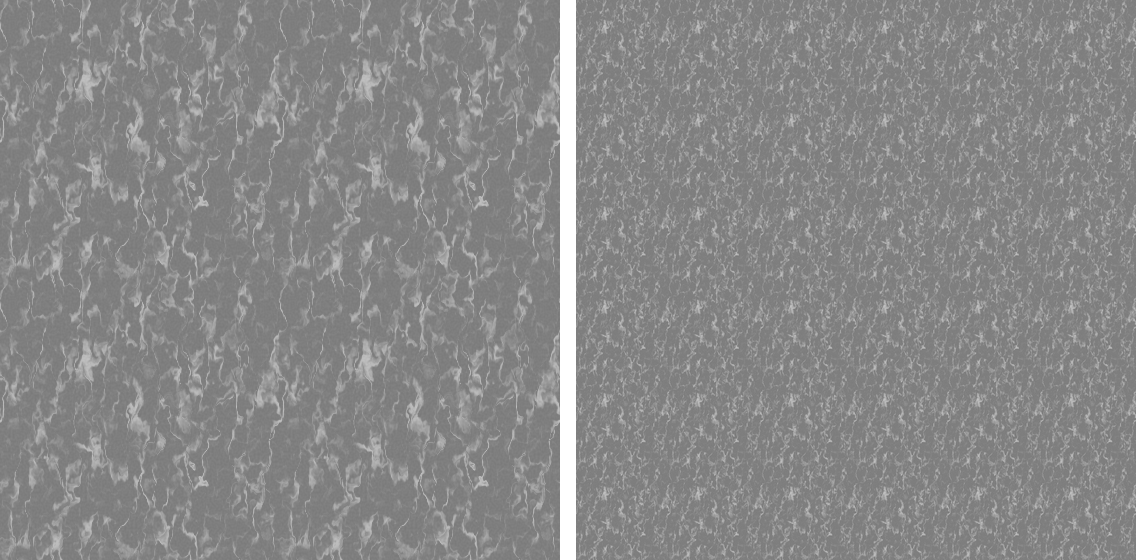
Left: one tile. Right: repeated 3 by 3.
A Shadertoy shader for this texture:

```glsl
const float REPEATS = 2.0;                  // whole tiles across the canvas
const float BASE_GREY = 0.494;
const float VEIN_GREY = 0.74;
const vec2 VEIN_CELLS_A = vec2(9.0, 3.0);   // noise cells per tile
const vec2 VEIN_CELLS_B = vec2(7.0, 2.0);
const vec2 WARP_CELLS = vec2(20.0, 12.0);
const vec2 PATCH_CELLS = vec2(10.0, 7.0);
const vec2 FLAKE_CELLS = vec2(36.0, 24.0);
const vec2 GRAIN_CELLS = vec2(128.0, 110.0);
const float VEIN_WIDTH = 0.07;
const float WARP_AMOUNT = 0.04;
const float PATCH_CONTRAST = 1.2;
const float FLAKE_AMOUNT = 0.9;
const float GRAIN_AMOUNT = 0.03;
const float FADE_START = 0.02;
const float FADE_END = 1.58;

float hash(vec2 p) {
    return fract(sin(dot(p, vec2(127.1, 311.7))) * 43758.5453);
}

// Slope contribution of one lattice corner, wrapped at the tile border
float corner(vec2 cell, vec2 offset, vec2 cells, float seed) {
    float angle = 6.28318 * hash(mod(cell, cells) + seed);
    return dot(vec2(cos(angle), sin(angle)), offset);
}

// Periodic gradient noise; the seed also shifts the lattice
float noise(vec2 p, vec2 cells, float seed) {
    vec2 q = p * cells + fract(seed * vec2(0.618, 0.414));
    vec2 i = floor(q), f = q - i;
    vec2 s = f * f * f * (f * (f * 6.0 - 15.0) + 10.0);
    vec2 e = vec2(1.0, 0.0);
    float low = mix(corner(i, f, cells, seed),
                    corner(i + e.xy, f - e.xy, cells, seed), s.x);
    float high = mix(corner(i + e.yx, f - e.yx, cells, seed),
                     corner(i + e.xx, f - e.xx, cells, seed), s.x);
    return mix(low, high, s.y);
}

float fbm(vec2 p, vec2 cells, float seed) {
    float sum = 0.0, amplitude = 1.0;
    for (int octave = 0; octave < 3; octave++) {
        sum += amplitude * noise(p, cells, seed);
        cells *= 2.0;
        amplitude *= 0.5;
        seed += 7.3;
    }
    return sum;
}

// Bright ridge along the zero line of stretched noise
float vein(vec2 p, vec2 cells, float seed) {
    float d = fbm(p, cells, seed) / VEIN_WIDTH;
    return exp(-d * d);
}

void mainImage(out vec4 fragColor, in vec2 fragCoord) {
    vec2 p = fragCoord / iResolution.xy * REPEATS;

    // Ragged upright veins
    vec2 warp = vec2(fbm(p, WARP_CELLS, 3.1), fbm(p, WARP_CELLS, 41.7));
    vec2 q = p + WARP_AMOUNT * warp;
    float ridge = max(vein(q, VEIN_CELLS_A, 11.9), vein(q, VEIN_CELLS_B, 67.3));

    // Broken into patches and crumbled into flakes
    float strength = 0.75 + PATCH_CONTRAST * noise(p, PATCH_CELLS, 23.5);
    float score = ridge * strength + FLAKE_AMOUNT * fbm(q, FLAKE_CELLS, 91.2);
    float light = smoothstep(FADE_START, FADE_END, score);

    // Faint grain over the flat ground
    float grain = GRAIN_AMOUNT * noise(p, GRAIN_CELLS, 55.4);
    fragColor = vec4(vec3(mix(BASE_GREY, VEIN_GREY, light) + grain), 1.0);
}
```
